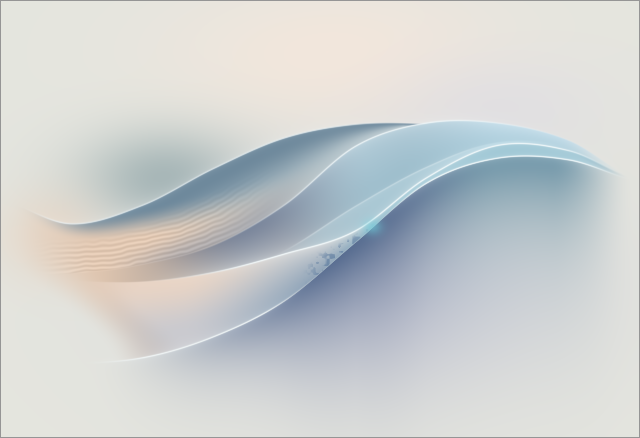
This background is drawn by a Shadertoy shader. Its source:

```glsl
// Soft folded ribbons sweeping from a warm left side to a cool blue crest.
// Each ribbon edge is a spline; signed distances to the edges drive the
// fills, the shadow below, the bright rims and the fine surface detail.

const vec3 PAPER = vec3(0.894, 0.897, 0.872);
const vec3 PEACH = vec3(0.885, 0.785, 0.700);
const vec3 STEEL = vec3(0.400, 0.510, 0.590);
const vec3 MIST  = vec3(0.680, 0.745, 0.775);
const vec3 RIM   = vec3(0.950, 0.975, 0.980);

// Edge heights at equal steps across the canvas
const float BACK[10]  = float[](.542,.489,.531,.615,.685,.716,.716,.698,.656,.588);
const float FOLD[10]  = float[](.370,.374,.395,.439,.532,.666,.719,.719,.679,.587);
const float VEIL[10]  = float[](.330,.330,.330,.360,.427,.529,.618,.675,.665,.590);
const float CREST[10] = float[](.370,.359,.357,.378,.420,.473,.594,.668,.656,.589);
const float FRONT[10] = float[](.189,.172,.183,.231,.313,.447,.582,.639,.635,.586);

float hash(vec2 p) {
    vec3 q = fract(p.xyx * vec3(0.1031, 0.1030, 0.0973));
    q += dot(q, q.yzx + 33.33);
    return fract((q.x + q.y) * q.z);
}

float noise(vec2 p) {
    vec2 i = floor(p), f = fract(p);
    f = f * f * (3.0 - 2.0 * f);
    return mix(mix(hash(i), hash(i + vec2(1, 0)), f.x),
               mix(hash(i + vec2(0, 1)), hash(i + vec2(1, 1)), f.x), f.y);
}

// Catmull-Rom spline through the edge heights
float spline(float x, float k[10]) {
    float s = clamp(x, 0.0, 0.9999) * 9.0;
    int i = int(s);
    float f = fract(s);
    float a = k[max(i - 1, 0)], b = k[i], c = k[i + 1], d = k[min(i + 2, 9)];
    return b + 0.5 * f * (c - a + f * (2.0 * a - 5.0 * b + 4.0 * c - d
             + f * (3.0 * (b - c) + d - a)));
}

// Signed distance to an edge in canvas heights, positive above it
float edgeDistance(vec2 uv, float aspect, float k[10]) {
    float e = 0.003;
    float slope = (spline(uv.x + e, k) - spline(uv.x - e, k)) / (2.0 * e * aspect);
    return (uv.y - spline(uv.x, k)) / sqrt(1.0 + slope * slope);
}

float glow(vec2 p, vec2 center, vec2 radius) {
    vec2 q = (p - center) / radius;
    return exp(-dot(q, q));
}

float cover(float d, float px) { return smoothstep(-px, px, d); }

// Fades in from a to b and out from c to d
float span(float x, float a, float b, float c, float d) {
    return smoothstep(a, b, x) * (1.0 - smoothstep(c, d, x));
}

// Thin bright line with a faint halo
float rim(float d, float px) {
    float w = max(0.0020, px * 0.8);
    return 0.75 * exp(-d * d / (w * w)) + 0.25 * exp(-abs(d) / 0.012);
}

vec3 backdrop(vec2 uv) {
    vec3 c = mix(PAPER, vec3(0.960, 0.905, 0.860), 0.85 * glow(uv, vec2(0.53, 0.87), vec2(0.27, 0.17)));
    c = mix(c, vec3(0.870, 0.865, 0.895), 0.6 * glow(uv, vec2(0.78, 0.76), vec2(0.17, 0.12)));
    c = mix(c, vec3(0.600, 0.675, 0.680), 0.85 * glow(uv, vec2(0.26, 0.59), vec2(0.13, 0.11)));
    c = mix(c, vec3(0.910, 0.820, 0.740), 0.65 * glow(uv, vec2(0.08, 0.46), vec2(0.08, 0.10)));
    return mix(c, vec3(0.785, 0.785, 0.840), 0.8 * glow(uv, vec2(0.60, 0.34), vec2(0.30, 0.25)));
}

void mainImage(out vec4 fragColor, in vec2 fragCoord) {
    vec2 uv = fragCoord / iResolution.xy;
    float aspect = iResolution.x / iResolution.y, px = 1.0 / iResolution.y;
    float x = uv.x;
    float back = edgeDistance(uv, aspect, BACK), fold = edgeDistance(uv, aspect, FOLD);
    float veil = edgeDistance(uv, aspect, VEIL), crest = edgeDistance(uv, aspect, CREST);
    float front = edgeDistance(uv, aspect, FRONT);

    // Backdrop and the shadow cast below the front edge
    vec3 col = backdrop(uv);
    float reach = mix(0.08, 0.17, smoothstep(0.35, 0.75, x));
    float shade = exp(-pow(max(-front, 0.0) / reach, 1.2)) * span(x, 0.14, 0.58, 0.86, 0.99);
    vec3 shadow = mix(vec3(0.30, 0.39, 0.54), vec3(0.40, 0.56, 0.64), smoothstep(0.60, 0.78, x));
    col = mix(col, shadow, 0.95 * shade * cover(-front, px));

    // Soft ends shared by all ribbons
    float start = 0.15 * (1.0 - smoothstep(0.18, 0.42, uv.y));
    float body = span(x, 0.02 + start, 0.15 + start, 0.87, 0.985) * cover(front, px);

    // Back ribbon: steel at the top, warm and rippled toward the left
    float t = clamp(-back / max(fold - back, 0.01), 0.0, 1.0);
    float warm = (1.0 - smoothstep(0.22, 0.56, x)) * smoothstep(0.1, 0.6, t + (0.25 - x) * 2.0);
    vec3 ribbon = mix(mix(STEEL, MIST, smoothstep(0.0, 0.9, t)), PEACH, warm);
    ribbon = mix(ribbon, vec3(0.58, 0.60, 0.65), 0.6 * smoothstep(0.55, 1.0, t) * span(x, 0.15, 0.3, 0.4, 0.5));
    float wobble = noise(uv * vec2(22.0, 14.0)) * 2.5 + noise(uv * vec2(75.0, 40.0));
    float ripple = sin(fold * 560.0 + wobble * 2.0);
    ribbon += 0.04 * ripple * span(x, 0.04, 0.12, 0.30, 0.44) * span(t, 0.25, 0.6, 0.97, 1.0);
    col = mix(col, ribbon, body * cover(-back, px));

    // Middle ribbon: dusky hollow opening into pale blue
    t = clamp(-fold / max(crest - fold, 0.01), 0.0, 1.0);
    vec3 hollow = mix(vec3(0.45, 0.50, 0.59), vec3(0.68, 0.70, 0.73), t);
    vec3 pale = mix(vec3(0.69, 0.79, 0.84), vec3(0.58, 0.72, 0.78), t);
    ribbon = mix(hollow, pale, smoothstep(0.40, 0.57, x - t * 0.04));
    ribbon = mix(PEACH * 0.9, ribbon, smoothstep(0.18, 0.40, x));
    ribbon = mix(ribbon, vec3(0.72, 0.83, 0.87), 0.45 * cover(-veil, px) * span(x, 0.42, 0.52, 0.75, 0.9));
    ribbon += 0.07 * smoothstep(0.62, 0.80, x);
    col = mix(col, ribbon, body * cover(-fold, px) * smoothstep(0.10, 0.30, x));

    // Front ribbon: peach crest falling to silver, then narrow blue
    t = clamp(-crest / max(front - crest, 0.01), 0.0, 1.0);
    ribbon = mix(vec3(0.91, 0.83, 0.77), vec3(0.79, 0.79, 0.81), smoothstep(0.0, 0.8, t));
    ribbon = mix(ribbon, mix(vec3(0.80, 0.81, 0.82), vec3(0.56, 0.64, 0.72), t), smoothstep(0.28, 0.48, x));
    ribbon = mix(ribbon, vec3(0.59, 0.76, 0.82), smoothstep(0.49, 0.64, x));
    float speck = smoothstep(0.5, 0.8, noise(uv * vec2(230.0, 160.0)));
    ribbon = mix(ribbon, vec3(0.36, 0.48, 0.62), 0.65 * speck * span(x, 0.47, 0.51, 0.55, 0.59) * smoothstep(0.2, 0.7, t));
    col = mix(col, ribbon, body * cover(-crest, px) * smoothstep(0.08, 0.22, x));

    // Bright rims and a small cyan glint
    col = mix(col, RIM, 0.65 * rim(back, px) * span(x, 0.03, 0.10, 0.50, 0.68));
    col = mix(col, RIM, 0.80 * rim(fold, px) * span(x, 0.30, 0.55, 0.66, 0.95));
    col = mix(col, RIM, 0.35 * rim(veil, px) * span(x, 0.42, 0.50, 0.68, 0.78));
    col = mix(col, RIM, 0.90 * rim(crest, px) * span(x, 0.20, 0.42, 0.86, 0.97));
    col = mix(col, RIM, 0.85 * rim(front, px) * span(x, 0.13, 0.24, 0.40, 0.50));
    col = mix(col, RIM, 0.85 * rim(front, px) * span(x, 0.58, 0.68, 0.90, 0.99));
    col = mix(col, vec3(0.45, 0.82, 0.87), 0.55 * glow(uv, vec2(0.582, 0.482), vec2(0.015, 0.018)));

    // Hairline frame
    vec2 inset = min(uv, 1.0 - uv) * vec2(aspect, 1.0);
    col = mix(vec3(0.58), col, smoothstep(0.0010, 0.0030, min(inset.x, inset.y)));
    fragColor = vec4(clamp(col, 0.0, 1.0), 1.0);
}
```
